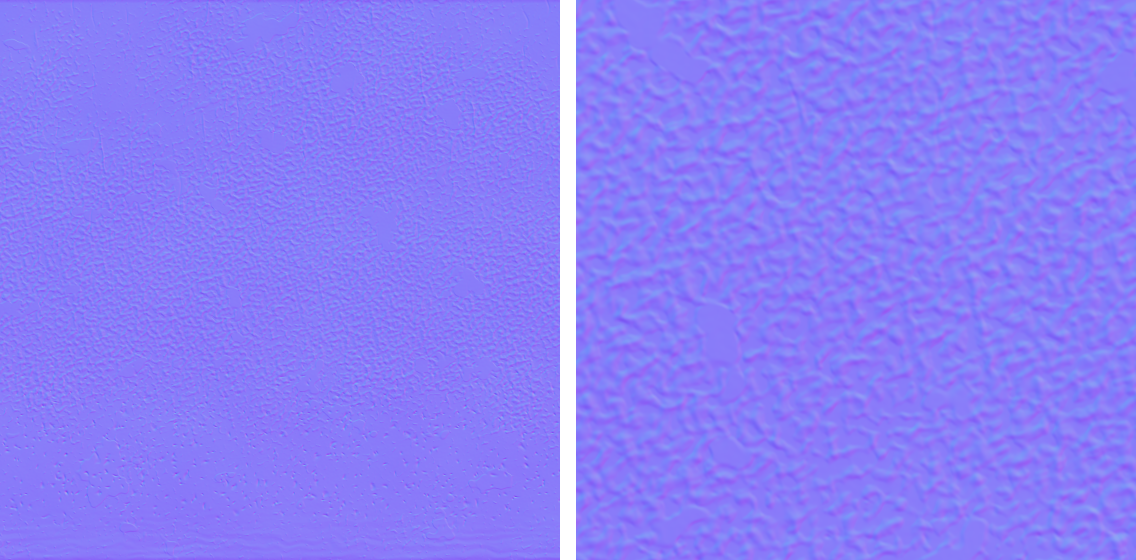
Left: the whole. Right: its middle third, enlarged.
A Shadertoy shader for this texture map:

```glsl
// Tangent-space normal map of worn plaster: grainy relief, smooth patches, scratches and pits.

const vec2 BASE_TILT = vec2(0.068, -0.026);  // lean of the flat surface
const vec2 TILT_GAIN = vec2(0.75, 1.0);      // relief strength per axis
const float BLUE_LEVEL = 0.979;

vec2 hash2(vec2 p) {
    vec3 q = fract(p.xyx * vec3(0.1031, 0.1030, 0.0973));
    q += dot(q, q.yzx + 33.33);
    return fract((q.xx + q.yz) * q.zy);
}

float cornerSlope(vec2 cell, vec2 corner, vec2 f) {
    float angle = 6.2832 * hash2(cell + corner).x;
    return dot(vec2(cos(angle), sin(angle)), f - corner);
}

float gradientNoise(vec2 p) {
    vec2 i = floor(p), f = p - i;
    vec2 u = f * f * f * (f * (f * 6.0 - 15.0) + 10.0);
    float low = mix(cornerSlope(i, vec2(0, 0), f), cornerSlope(i, vec2(1, 0), f), u.x);
    float high = mix(cornerSlope(i, vec2(0, 1), f), cornerSlope(i, vec2(1, 1), f), u.x);
    return mix(low, high, u.y);
}

float fbm(vec2 p) {
    float sum = 0.0, amp = 0.6;
    for (int k = 0; k < 4; k++) {
        sum += amp * gradientNoise(p);
        p = p * 2.07 + 17.3;
        amp *= 0.5;
    }
    return sum;
}

// Share of grain: dense in a middle band that narrows toward the top
float grainCoverage(vec2 p) {
    float band = smoothstep(0.1, 0.42, p.y) * (1.0 - 0.35 * smoothstep(0.85, 1.0, p.y));
    float sides = smoothstep(0.58, 0.82, p.y) * smoothstep(0.1, 0.38, abs(p.x - 0.63));
    return clamp(band - 0.55 * sides + 1.1 * fbm(p * 7.0 + 40.0), 0.0, 1.0);
}

// Soft-edged bumps that rise above a threshold
float grain(vec2 p, float coverage) {
    vec2 warp = 0.35 * vec2(gradientNoise(p * 70.0), gradientNoise(p * 70.0 + 31.0));
    vec2 q = vec2(122.0 * p.x + 28.0 * p.y, 134.0 * p.y - 42.0 * p.x) + warp;
    float d = gradientNoise(q + 9.0) + 0.2 * gradientNoise(q * 1.8 + 51.0);
    d -= mix(0.36, -0.25, coverage);
    return 0.5 * (d + sqrt(d * d + 0.008));
}

// Small uneven holes, at most one per cell
float pits(vec2 p, float cells, float share) {
    vec2 bend = vec2(gradientNoise(p * 60.0), gradientNoise(p * 60.0 + 23.0));
    vec2 q = p * cells + 0.45 * bend;
    vec2 id = floor(q);
    vec2 rnd = hash2(id + 211.0);
    vec2 d = fract(q) - mix(vec2(0.25), vec2(0.75), hash2(id + 87.0));
    d.x *= mix(0.6, 1.3, rnd.y);
    return step(rnd.x, share) * exp(-dot(d, d) / mix(0.012, 0.04, rnd.y));
}

// Wavering, mostly vertical lines with tapered ends
float scratches(vec2 p, vec2 cells, float width, float share) {
    vec2 wave = vec2(0.016 * gradientNoise(p * vec2(7.0, 11.0))
                   + 0.006 * gradientNoise(p * 38.0), 0.0);
    vec2 q = (p + wave) * cells;
    q.y += 5.0 * hash2(vec2(floor(q.x), 3.0)).x;
    vec2 rnd = hash2(floor(q) + 131.0), f = fract(q);
    float lean = 0.3 * (rnd.y - 0.5) * (f.y - 0.5);
    float d = (f.x - mix(0.3, 0.7, rnd.y) - lean) / (cells.x * width);
    float taper = smoothstep(0.05, 0.25, f.y) * smoothstep(0.95, 0.7, f.y);
    float wear = smoothstep(-0.2, 0.2, gradientNoise(p * vec2(30.0, 24.0)));
    return step(rnd.x, share) * taper * wear * exp(-d * d);
}

float relief(vec2 p) {
    // Smooth patches with ragged rims
    float patchField = fbm(p * vec2(8.0, 10.0) + 3.0) + 0.13 * gradientNoise(p * 55.0);
    float smoothPatch = smoothstep(0.21, 0.26, patchField);

    float grains = 0.00108 * grain(p, grainCoverage(p));
    float h = mix(grains, 0.0004, smoothPatch);
    h += 0.000035 * gradientNoise(p * 210.0);
    h += 0.0004 * fbm(p * 14.0 + 70.0);

    // Scratches fade in toward the top, pits toward the bottom
    float upper = smoothstep(0.4, 0.75, p.y);
    h += 0.00045 * upper * scratches(p, vec2(23.0, 5.0), 0.0022, 0.4);
    h -= 0.00035 * upper * scratches(p + 0.37, vec2(31.0, 8.0), 0.0018, 0.35);
    float lower = smoothstep(0.45, 0.25, p.y) * smoothstep(0.03, 0.1, p.y);
    h -= 0.0008 * lower * pits(p, 56.0, 0.28);
    h -= 0.0006 * lower * pits(p + 0.213, 83.0, 0.25);

    // Trowel streaks along the bottom
    float streaks = gradientNoise(p * vec2(9.0, 95.0) + 0.8 * gradientNoise(p * 30.0));
    return h + 0.0005 * smoothstep(0.12, 0.02, p.y) * streaks;
}

// Slow undulation of the whole wall, leaning more to the right near the bottom
vec2 broadTilt(vec2 p) {
    vec2 sway = vec2(fbm(p * 5.0 + 5.0), fbm(p * 6.0 + 60.0));
    return vec2(0.028, -0.03) * (0.5 - p.y) + vec2(0.04, 0.065) * sway;
}

void mainImage(out vec4 fragColor, in vec2 fragCoord) {
    vec2 p = fragCoord / iResolution.xy;
    vec2 e = vec2(0.0009, 0.0);
    vec2 slope = vec2(relief(p + e.xy) - relief(p - e.xy),
                      relief(p + e.yx) - relief(p - e.yx)) / (2.0 * e.x);
    vec2 tilt = BASE_TILT + broadTilt(p) - TILT_GAIN * slope;

    // Thin lip along the top and bottom borders
    tilt.y -= 0.14 * smoothstep(0.007, 0.0, min(p.y, 1.0 - p.y));

    vec3 normal = normalize(vec3(tilt, 1.0));
    vec3 color = 0.5 + 0.5 * normal;
    color.b *= BLUE_LEVEL;
    fragColor = vec4(color, 1.0);
}
```
